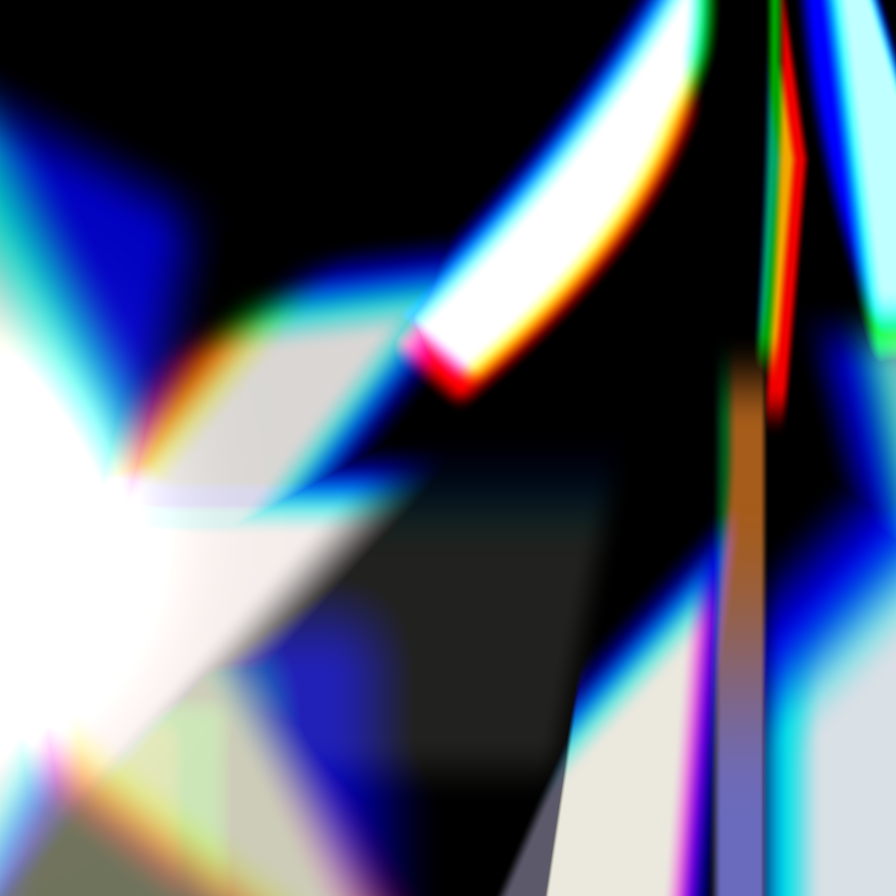
This background is drawn by a three.js fragment shader. Its source:

```glsl
// Soft shards of light split into prismatic fringes over black.
#define BLUE_LEAD vec3(-1.0, 0.0, 1.0)
#define RED_LEAD vec3(1.0, 0.0, -1.0)
#define DISPERSION 1.0
#define SOFTNESS 1.0
#define GLOW_CENTER vec2(-0.01, 0.42)
#define GLOW_RADIUS vec2(0.13, 0.17)
#define GLOW_GAIN 0.8
#define PANEL_COLOR vec3(0.85, 0.84, 0.83)
#define BEAM_COLOR vec3(0.96, 0.93, 0.92)
#define SHARD_COLOR vec3(0.92, 0.91, 0.87)

varying vec2 vUv;

// Signed distance to a line, positive to the left of a -> b.
float side(vec2 p, vec2 a, vec2 b) {
  vec2 dir = normalize(b - a);
  return dir.x * (p.y - a.y) - dir.y * (p.x - a.x);
}

// Soft edge whose position differs for each colour channel.
vec3 fringe(vec3 d, float soft) {
  return smoothstep(vec3(-soft * SOFTNESS), vec3(soft * SOFTNESS), d);
}

vec3 fringe(float d, vec3 shift, float soft) {
  return fringe(vec3(d) + shift * DISPERSION, soft);
}

// Curved white streak with a red tip.
vec3 curvedStreak(vec2 p, float t) {
  float left = (p.x - 0.735 + 0.6 * t + 0.6 * t * t) / length(vec2(1.0, 0.6 + 1.2 * t));
  float right = (0.785 - 1.42 * t * t - p.x) / length(vec2(1.0, 2.84 * t));
  vec3 rightShift = mix(vec3(-0.008, 0.008, 0.0), vec3(0.01, 0.0, -0.012), smoothstep(0.05, 0.14, t));
  float along = dot(p, vec2(0.645, 0.764));
  return fringe(left, BLUE_LEAD * 0.013, 0.018) * fringe(right, rightShift, 0.014)
       * fringe(vec3(along) - vec3(0.752, 0.781, 0.775), 0.015);
}

// Thin green and orange sliver, with the strip that hangs below it.
vec3 slivers(vec2 p, float t) {
  float left = 0.859 - 0.09 * t * t;
  float right = min(0.875 + 0.14 * t, 0.915 - 0.085 * t);
  vec3 lo = left + vec3(0.014, 0.0, -0.002);
  vec3 hi = vec3(right, max(right - 0.014, left + 0.012), right - 0.03);
  vec3 upper = vec3(0.95, 0.65, 0.4) * fringe(p.x - lo, 0.006) * fringe(hi - p.x, 0.006)
             * fringe(vec3(0.46, 0.4, 0.37) - t, 0.03);
  vec3 tint = mix(vec3(0.65, 0.36, 0.1), vec3(0.42, 0.42, 0.74), smoothstep(0.55, 0.92, t));
  float open = smoothstep(0.5, 0.75, t);
  vec3 start = mix(vec3(0.815, 0.802, 0.8), vec3(0.798), open);
  vec3 lower = tint * fringe(p.x - start, 0.008) * fringe(vec3(0.853 - p.x), 0.005)
             * smoothstep(0.37, 0.48, t);
  return max(upper, lower);
}

// Cyan streak and pale facets along the right side.
vec3 rightFacets(vec2 p, float t) {
  vec3 lo = vec3(0.936 + 0.12 * t, 0.925 + 0.12 * t, 0.897 + 0.08 * t + 0.37 * t * t);
  vec3 streak = vec3(0.75, 1.0, 1.0) * fringe(p.x - lo, 0.012)
              * fringe(0.977 + 0.3 * t - p.x, BLUE_LEAD * 0.004, 0.008)
              * fringe(vec3(0.35, 0.41, 0.37) - t, 0.03);
  vec3 bend = vec3(0.985, 0.965, 0.92) + vec3(0.2, 0.2, 0.25) * (t - 0.4);
  vec3 middle = vec3(0.5, 0.75, 0.75) * fringe(p.x - bend, 0.03)
              * smoothstep(0.33, 0.42, t) * smoothstep(0.72, 0.6, t);
  float slope = side(p, vec2(1.0, 0.375), vec2(0.853, 0.22));
  vec3 lower = vec3(0.85, 0.88, 0.9) * fringe(slope, vec3(-0.03, 0.0, 0.07), 0.05)
             * fringe(p.x - vec3(0.895, 0.858, 0.85), 0.025);
  return max(streak, max(middle, lower));
}

// White shard at the bottom with a grey sliver on its left.
vec3 whiteShard(vec2 p) {
  float left = side(p, vec2(0.638, 0.193), vec2(0.609, 0.0));
  float grey = side(p, vec2(0.634, 0.17), vec2(0.56, 0.0));
  vec3 top = fringe(side(p, vec2(0.794, 0.365), vec2(0.638, 0.195)), BLUE_LEAD * 0.02, 0.025);
  vec3 right = fringe(vec3(0.77, 0.757, 0.785) + 0.08 * p.y - p.x, 0.018);
  vec3 body = SHARD_COLOR * fringe(vec3(left), 0.004);
  vec3 sliver = vec3(0.36, 0.35, 0.42) * fringe(vec3(grey), 0.008);
  return max(body, sliver) * top * right;
}

// Blue and cyan fan at the upper left.
vec3 leftFan(vec2 p) {
  float roof = side(p, vec2(0.228, 0.753), vec2(0.04, 0.857));
  float blue = side(p, vec2(0.17, 0.525), vec2(0.215, 0.753));
  float green = side(p, vec2(0.16, 0.505), vec2(0.02, 0.8));
  float red = side(p, vec2(0.117, 0.505), vec2(0.0, 0.7));
  return vec3(0.8, 0.8, 0.75) * fringe(vec3(red, green, blue), 0.05) * fringe(vec3(roof), 0.05);
}

// Grey panel, pale beam, dim panel and the spectrum beneath them.
vec3 centerPanels(vec2 p) {
  vec3 panel = PANEL_COLOR
    * fringe(side(p, vec2(0.52, 0.69), vec2(0.3125, 0.665)), BLUE_LEAD * 0.03, 0.03)
    * fringe(side(p, vec2(0.28, 0.655), vec2(0.176, 0.525)), RED_LEAD * 0.022, 0.035)
    * fringe(side(p, vec2(0.352, 0.466), vec2(0.449, 0.596)), BLUE_LEAD * 0.02, 0.025);
  vec3 beam = BEAM_COLOR * fringe(0.455 - p.y, BLUE_LEAD * 0.025, 0.03)
    * fringe(vec3(side(p, vec2(0.234, 0.22), vec2(0.43, 0.44))), 0.045);
  vec3 dim = vec3(0.13, 0.13, 0.12) * fringe(0.45 - p.y, BLUE_LEAD * 0.03, 0.05)
    * fringe(vec3(side(p, vec2(0.625, 0.17), vec2(0.68, 0.45))), 0.025)
    * smoothstep(0.1, 0.18, p.y);
  vec3 spectrum = vec3(0.88, 0.9, 0.72) * fringe(vec3(0.25, 0.3, 0.43) - p.x, 0.07)
    * fringe(vec3(0.25, 0.27, 0.32) - p.y, 0.08);
  return max(max(panel, beam), max(dim, spectrum));
}

void main() {
  vec2 p = vUv;
  float t = 1.0 - p.y;
  vec3 color = max(leftFan(p), centerPanels(p));
  vec2 q = (p - GLOW_CENTER) / GLOW_RADIUS;
  color += GLOW_GAIN * exp(-dot(q, q));

  // Grey lower-left corner with warm and cool rims.
  vec3 warmRim = fringe(side(p, vec2(0.06, 0.155), vec2(0.26, 0.0)), RED_LEAD * 0.025, 0.035);
  vec3 coolRim = fringe(side(p, vec2(0.0, 0.04), vec2(0.06, 0.16)), BLUE_LEAD * 0.025, 0.03);
  color *= mix(vec3(0.5), vec3(1.0), max(warmRim, coolRim));

  color = max(color, max(rightFacets(p, t), whiteShard(p)));
  color = max(color, max(slivers(p, t), curvedStreak(p, t)));
  gl_FragColor = vec4(clamp(color, 0.0, 1.0), 1.0);
}
```
